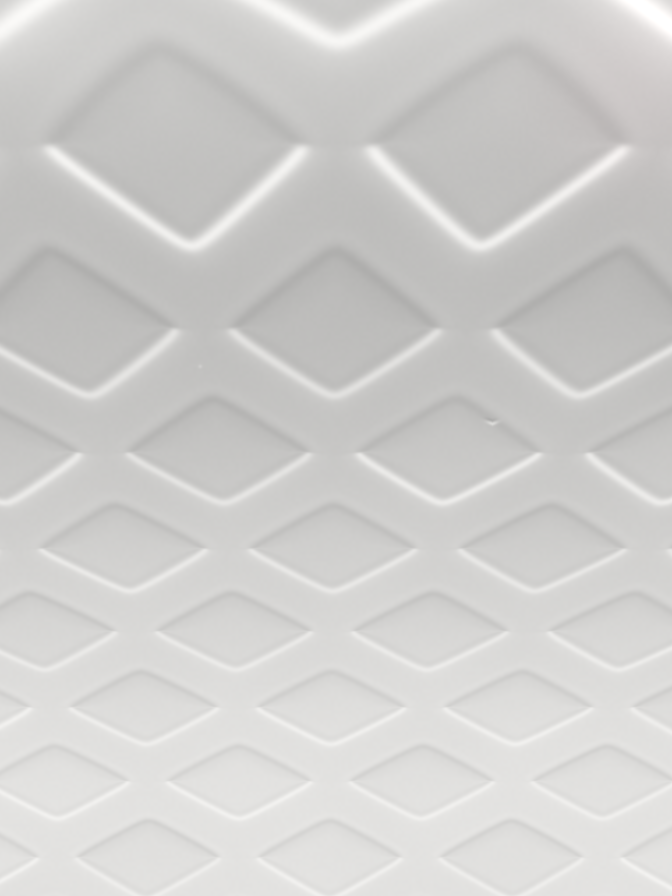
Write a Shadertoy shader that draws this pattern.

```glsl
// Pale moulded panel with staggered rows of sunken rounded diamonds receding in perspective

float hash(vec2 p) {
    p = fract(p * vec2(0.1031, 0.1137));
    p += dot(p, p.yx + 33.3);
    return fract((p.x + p.y) * p.x * 7.31);
}

float noise(vec2 p) {
    vec2 i = floor(p), f = fract(p);
    f = f * f * (3.0 - 2.0 * f);
    return mix(mix(hash(i), hash(i + vec2(1, 0)), f.x),
               mix(hash(i + vec2(0, 1)), hash(i + vec2(1, 1)), f.x), f.y);
}

// Row coordinate at depth t below the top edge; rows are centred on integers
float rowCoord(float t) {
    return 0.268 + t * (5.403 + t * (-9.08 + t * (24.25 - 12.375 * t)));
}

// Rows per unit of depth, the derivative of rowCoord
float rowDensity(float t) {
    return 5.403 + t * (-18.16 + t * (72.75 - 49.5 * t));
}

// Distance between neighbouring diamonds, in canvas widths
float columnPitch(float t) {
    float d = 0.93 - t;
    return 0.27 + d * d * (0.46 - 0.135 * d);
}

// Rounded diamond in cell units: signed canvas distance in x, outward normal in yz
vec3 diamond(vec2 cell, vec2 cellsPerUnit) {
    vec2 size = vec2(0.43, 0.55);
    vec2 rounded = sqrt(cell * cell + vec2(0.0015, 0.0025));
    vec2 slope = cell / rounded / size * cellsPerUnit;
    float steepness = max(length(slope), 0.001);
    return vec3((dot(rounded, 1.0 / size) - 1.0) / steepness, slope / steepness);
}

float bump(float x) {
    return exp(-x * x);
}

void mainImage(out vec4 fragColor, in vec2 fragCoord) {
    vec2 p = fragCoord / iResolution.xy;
    float t = 1.0 - p.y;
    float aspect = iResolution.y / iResolution.x;

    // Perspective grid
    float pitch = columnPitch(t);
    float u = (p.x - 0.504 + 0.014 * t) / pitch;
    float v = rowCoord(t);
    vec2 cellsPerUnit = vec2(1.0 / pitch, rowDensity(t) / aspect);

    // Soft overhead light on the flat surface
    float shade = 0.745 + 0.14 * smoothstep(0.3, 0.92, t)
                + 0.06 * (1.0 - smoothstep(0.0, 0.24, t))
                + 0.03 * smoothstep(0.3, 0.5, abs(p.x - 0.5)) * (1.0 - smoothstep(0.0, 0.15, t));

    // Recesses: lit lower lip, shadowed upper wall, slightly darker floor
    float lip = 0.055 * pitch * pitch;
    float glow = mix(0.15, 0.045, smoothstep(0.2, 0.9, t));
    for (int k = -1; k <= 1; k++) {
        float row = floor(v + 0.5) + float(k);
        float x = u - 0.5 * mod(row, 2.0);
        float column = floor(x + 0.5);
        float variation = hash(vec2(column, row) + 20.0);
        vec3 edge = diamond(vec2(x - column, v - row), cellsPerUnit);
        float d = edge.x / lip;
        float lower = smoothstep(-0.45, 0.7, edge.z);
        float upper = smoothstep(-0.1, 0.7, -edge.z);
        shade += glow * (0.85 + 0.3 * variation) * lower * (bump(d) + 0.2 * bump((d - 1.0) / 2.2));
        shade -= 0.018 * lower * bump((d + 2.0) / 1.2);
        shade -= upper * (0.035 * bump((d + 0.7) / 1.1) + 0.015 * bump((d + 2.0) / 3.0));
        shade += 0.012 * upper * bump((d - 1.5) / 1.2);
        float inside = 1.0 - smoothstep(-1.0, 0.6, d);
        shade += inside * (0.012 * (variation - 0.8) + 0.012 * (v - row));
    }

    // Faint mottling and fine grain
    vec2 q = p * vec2(1.0, aspect);
    shade += 0.008 * (noise(q * 9.0) - 0.5) + 0.006 * (noise(q * 190.0) - 0.5);

    // Small chip with a shadowed side, and a dust speck
    vec2 chip = (vec2(p.x, t) - vec2(0.733, 0.473)) * vec2(1.0, aspect);
    chip.y += 0.3 * abs(chip.x);
    shade += 0.13 * bump(length(chip / vec2(0.009, 0.003)));
    shade -= 0.05 * bump(length((chip + vec2(0.003, 0.005)) / vec2(0.008, 0.0025)));
    vec2 speck = (vec2(p.x, t) - vec2(0.298, 0.409)) * vec2(1.0, aspect);
    shade += 0.05 * bump(length(speck) / 0.003);

    // Warm white plastic with a rosy tinge at the upper right
    vec3 color = shade * vec3(1.003, 1.0, 0.992);
    color += vec3(0.012, -0.004, 0.0) * bump(length(q - vec2(0.95, 0.9 * aspect)) / 0.15);
    fragColor = vec4(clamp(color, 0.0, 1.0), 1.0);
}
```
